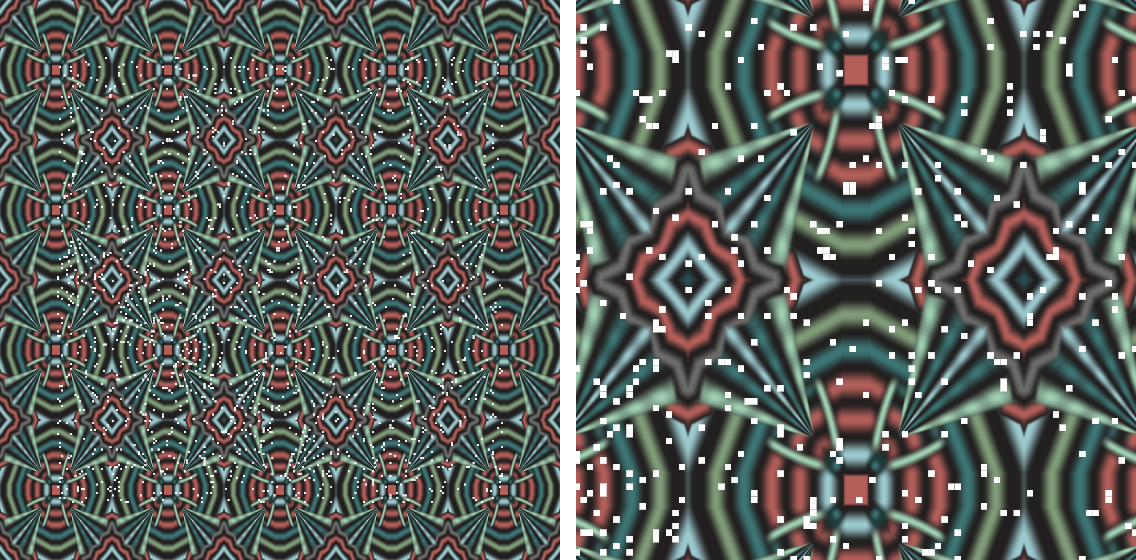
Left: the whole. Right: its middle third, enlarged.
A Shadertoy shader for this pattern:

```glsl
// Mirrored tapestry of four-lobed flowers and stepped diamonds, sprinkled with white specks.
#define REPEATS vec2(5.0, 4.0)
#define RINGS 6.0
#define LOBE_SLOPE 0.45
#define DIAMOND_SIZE 0.76
#define FAN_APEX 0.24
#define SPECK_GRID 256.0
#define SPECK_DENSITY 0.055
#define SPECK_MARGIN 0.1

const float PI = 3.14159;
const vec3 DARK  = vec3(0.13, 0.12, 0.12);
const vec3 RED   = vec3(0.70, 0.37, 0.35);
const vec3 TEAL  = vec3(0.24, 0.46, 0.46);
const vec3 SAGE  = vec3(0.50, 0.61, 0.47);
const vec3 MINT  = vec3(0.63, 0.82, 0.70);
const vec3 LIGHT = vec3(0.61, 0.79, 0.81);

float hash(vec2 p) {
    return fract(sin(dot(p, vec2(127.1, 311.7))) * 43758.5453);
}

// Rounded stripe, bright along whole values of x and dark halfway between
float tube(float x) {
    float c = cos(PI * x);
    return c * c;
}

// Soft line of half width w around x = 0
float ridge(float x, float w) {
    return 1.0 - smoothstep(0.0, w, abs(x));
}

float triangleWave(float x) {
    return abs(fract(x) - 0.5) * 2.0;
}

vec3 flowerTint(float ring) {
    if (ring < 0.5) return RED;
    if (ring < 1.5) return LIGHT;
    if (ring < 3.5) return RED;
    if (ring < 4.5) return TEAL;
    return SAGE;
}

vec3 diamondTint(float ring) {
    if (ring < 0.5) return TEAL * 0.7;
    if (ring < 1.5) return LIGHT;
    if (ring < 2.5) return RED;
    if (ring < 3.5) return mix(TEAL, RED, 0.4);
    return RED;
}

// Nested rings of the lobes, with a flared petal along each axis
vec3 flower(float along, float across, float d) {
    float phase = d * RINGS;
    float ring = floor(phase + 0.5);
    float slant = across / max(along, 0.001);
    vec3 tint = flowerTint(ring);
    if (ring == 1.0) tint = mix(tint, TEAL * 0.5, smoothstep(0.35, 0.7, slant));
    vec3 col = mix(DARK, tint, tube(phase));

    // Petal flanks: shifted arcs, then a pale rim with a dark outline
    float flank = across - 0.07 - 0.5 * along * along;
    float inner = smoothstep(0.16, 0.24, along) * (1.0 - smoothstep(0.54, 0.62, d));
    vec3 arcs = mix(DARK, mix(RED, TEAL, smoothstep(0.42, 0.52, d)), tube(phase + 0.5));
    col = mix(col, arcs, inner * smoothstep(0.0, 0.03, flank));
    col = mix(col, DARK, inner * ridge(flank - 0.025, 0.075));
    col = mix(col, MINT, inner * ridge(flank - 0.025, 0.04));

    // Square heart with four teal eyes
    float eye = length(vec2(along, across) - 0.115);
    col = mix(col, TEAL, ridge(eye, 0.04));
    return mix(col, RED, 1.0 - smoothstep(0.06, 0.08, along));
}

// Stripes that spread outward between neighbouring lobes
vec3 fan(float f, float reach) {
    vec3 tint = f > 0.83 ? LIGHT : (f > 0.5 ? TEAL : MINT);
    float shade = tube(f * 3.0);
    return mix(DARK, tint, shade * (0.75 + 0.25 * tube(reach * 5.0)));
}

void mainImage(out vec4 fragColor, in vec2 fragCoord) {
    vec2 uv = fragCoord / iResolution.xy;

    // Mirrored cell: flower at 0, diamond at (1, 1)
    vec2 n = abs(fract(uv * REPEATS) - 0.5) * 2.0;
    float along = max(n.x, n.y);
    float across = min(n.x, n.y);
    float d = along + LOBE_SLOPE * max(across - 0.08, 0.0);

    // Pale gap outside the lobes, with dark seams where they touch
    vec3 gap = mix(DARK, LIGHT, smoothstep(0.96, 1.06, d));
    vec3 col = mix(flower(along, across, d), gap, smoothstep(0.90, 0.94, d));

    // Diamond with zigzag rings
    vec2 m = 1.0 - n;
    float e = m.x + m.y;
    e += 0.07 * smoothstep(0.15, 0.4, e) * (triangleWave((m.x - m.y) * 3.0) - 0.5);
    float phase = e * RINGS;
    vec3 diamond = mix(DARK, diamondTint(floor(phase + 0.5)), tube(phase));
    col = mix(diamond, col, smoothstep(DIAMOND_SIZE - 0.03, DIAMOND_SIZE, e));

    // Fans along the diagonals, overlapping the diamond rim
    vec2 v = vec2(along, across) - FAN_APEX;
    float f = clamp(v.y / max(v.x, 0.001), 0.0, 1.0);
    float fanMask = smoothstep(0.22, 0.28, f) * smoothstep(0.0, 0.04, v.y);
    fanMask *= smoothstep(0.54, 0.60, e + 0.15 * (f - 0.5));
    col = mix(col, fan(f, v.x + v.y), fanMask);

    // Square white specks, kept clear of the canvas border
    vec2 g = uv * SPECK_GRID;
    vec2 local = abs(fract(g) - 0.5);
    float blur = 0.5 * SPECK_GRID / iResolution.y;
    float speck = 1.0 - smoothstep(0.5 - blur, 0.5 + blur, max(local.x, local.y));
    vec2 fromCentre = abs((floor(g) + 0.5) / SPECK_GRID - 0.5);
    speck *= step(max(fromCentre.x, fromCentre.y), 0.5 - SPECK_MARGIN);
    speck *= step(hash(floor(g)), SPECK_DENSITY);
    fragColor = vec4(mix(col, vec3(1.0), speck), 1.0);
}
```
